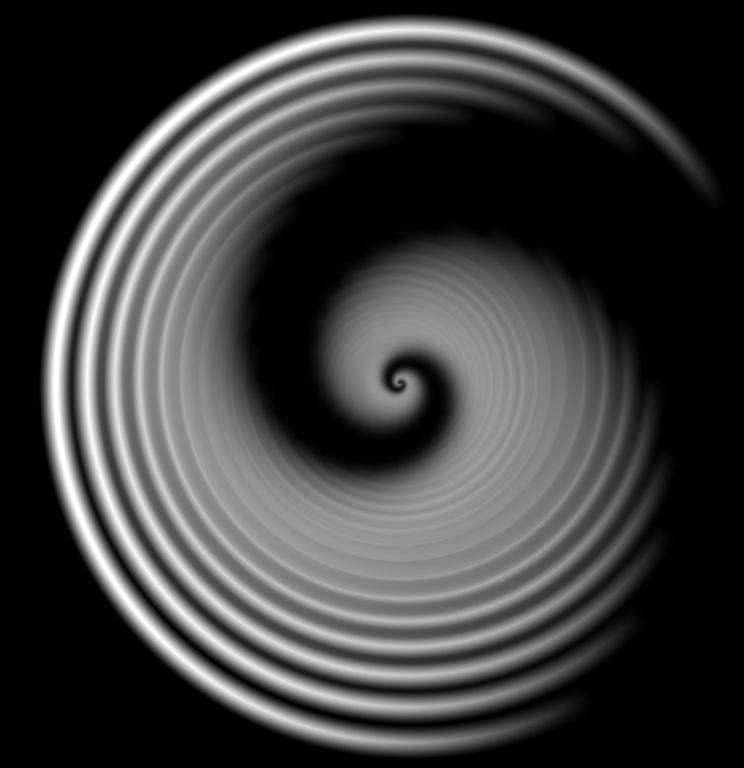
Reproduce this background procedurally as a Shadertoy shader.

```glsl
// Soft stroke profile: 1 on the line, 0 at the given half width
float softStroke(float dist, float halfWidth) {
    float t = max(1.0 - abs(dist) / halfWidth, 0.0);
    return mix(t, smoothstep(0.0, 1.0, t), 0.35);
}

// Arc brightness falls off on both sides of its middle direction
float arcFade(vec2 q, vec2 middle) {
    float cosine = dot(q, middle) / max(length(q), 1e-4);
    float angle = acos(clamp(cosine, -1.0, 1.0));
    return max(1.0 - pow(angle / 2.36, 3.3), 0.0);
}

void mainImage(out vec4 fragColor, in vec2 fragCoord) {
    vec2 p = (fragCoord - 0.5 * iResolution.xy) / iResolution.y;
    p -= vec2(0.0365, 0.0013);

    // Each arc is a smaller, turned copy of the one before
    float light = 0.0;
    float scale = 1.0;
    for (int i = 0; i < 64; i++) {
        float turn = radians(165.0 + 15.0 * float(i));
        vec2 middle = vec2(cos(turn), sin(turn));
        vec2 q = p + middle * 0.0163 * scale;
        float radius = 0.464 * scale;

        // Thin the innermost strokes but keep their total light
        float halfWidth = min(0.0221, 0.35 * radius + 0.003);
        float strength = 1.08 * scale * 0.0221 / halfWidth;

        light += strength * arcFade(q, middle) * softStroke(length(q) - radius, halfWidth);
        scale *= 0.91;
    }

    fragColor = vec4(vec3(min(light, 1.0)), 1.0);
}
```
